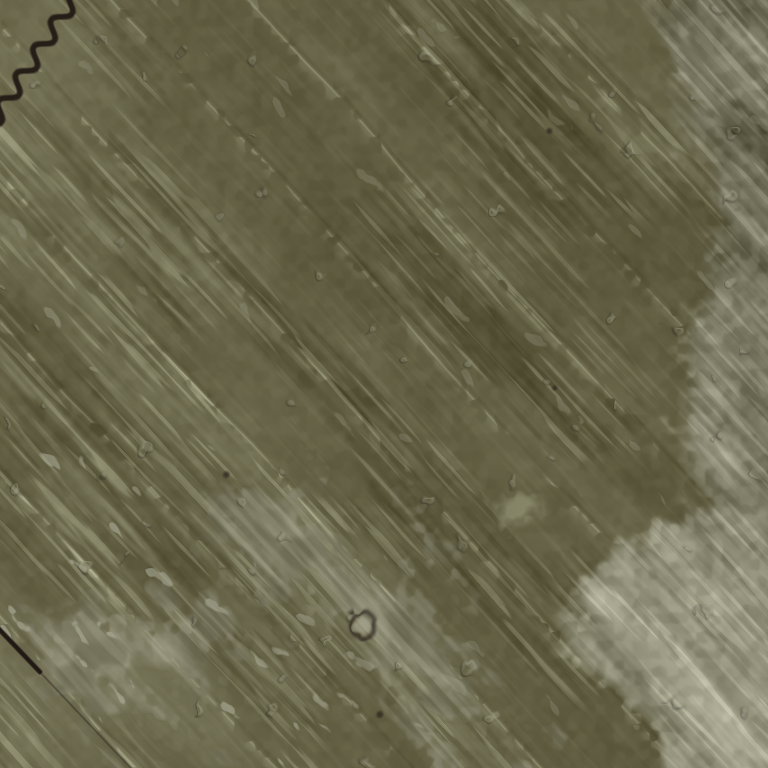
A WebGL 1 fragment shader for this texture:

```glsl
precision highp float;
uniform vec2 u_resolution;

const vec2 ALONG = vec2(0.675, -0.738);
const vec2 ACROSS = vec2(0.738, 0.675);
const vec3 OLIVE = vec3(0.335, 0.322, 0.215);
const vec3 STRAW = vec3(0.59, 0.585, 0.47);
const vec3 GREY = vec3(0.45, 0.44, 0.36);
const vec3 CHALK = vec3(0.565, 0.56, 0.475);
const vec3 GLINT = vec3(0.67, 0.67, 0.59);
const vec3 SOOT = vec3(0.13, 0.10, 0.08);

vec2 hash2(vec2 p) {
  return fract(sin(vec2(dot(p, vec2(127.1, 311.7)), dot(p, vec2(269.5, 183.3)))) * 43758.5);
}

// Cellular noise: random cell values blended by distance to jittered centres
float cellBlend(vec2 p) {
  vec2 cell = floor(p);
  float sum = 0.0, total = 0.0;
  for (int j = -1; j <= 1; j++) {
    for (int i = -1; i <= 1; i++) {
      vec2 id = cell + vec2(float(i), float(j));
      vec2 d = id + 0.2 + 0.6 * hash2(id) - p;
      float weight = exp(-6.0 * dot(d, d));
      sum += weight * hash2(id + 37.0).x;
      total += weight;
    }
  }
  return sum / total;
}

// One spot in some of the cells: xy = offset from it, z = its random value
vec3 spot(vec2 p, float share) {
  vec2 id = floor(p);
  vec2 rnd = hash2(id + 91.0);
  vec2 d = fract(p) - 0.3 - 0.4 * hash2(id + 11.0);
  return vec3(rnd.x < share ? d : vec2(9.0), rnd.y);
}

float disc(float d, float radius, float blur) {
  return 1.0 - smoothstep(radius - blur, radius + blur, d);
}

float ring(float d, float radius, float width) {
  float x = (d - radius) / width;
  return exp(-x * x);
}

float segment(vec2 p, vec2 a, vec2 b) {
  vec2 ab = b - a;
  return length(p - a - ab * clamp(dot(p - a, ab) / dot(ab, ab), 0.0, 1.0));
}

// Wavy wire running from a along dir
float wire(vec2 p, vec2 a, vec2 dir, float amp, float period) {
  vec2 q = vec2(dot(p - a, dir), dot(p - a, vec2(-dir.y, dir.x)));
  float k = 6.2832 / period;
  float slope = amp * k * cos(q.x * k);
  return abs(q.y - amp * sin(q.x * k)) / sqrt(1.0 + slope * slope);
}

// Crumbly broken ridges at an even spacing across the grain
float ridges(vec2 g, float start, float spacing, float grit) {
  float s = (g.y - start) / spacing;
  float id = floor(s + 0.5);
  float off = (s - id) * spacing + 0.005 * (cellBlend(vec2(g.x * 8.0, id * 7.0)) - 0.5);
  float broken = smoothstep(0.3, 0.7, cellBlend(vec2(g.x * 22.0, id * 3.0 + 5.0)) + grit);
  return broken * (ring(off, 0.0, 0.0014) + 0.5 * ring(off + 0.01 * grit, 0.0, 0.006))
    - 0.35 * ring(off, 0.005, 0.003);
}

void main() {
  vec2 p = gl_FragCoord.xy / u_resolution;
  vec2 g = vec2(dot(p, ALONG), dot(p, ACROSS));
  g.y += 0.002 * sin(7.0 * g.x + 9.0 * g.y);

  // Grain
  float bands = cellBlend(g * vec2(2.0, 11.0)) - 0.5;
  float strands = cellBlend(g * vec2(5.0, 50.0) + 7.0) - 0.5;
  float fibres = cellBlend(g * vec2(12.0, 150.0) + 19.0) - 0.5;
  float threads = smoothstep(0.6, 0.9, cellBlend(g * vec2(13.0, 210.0) + 41.0));
  float rough = 0.15 + 0.85 * smoothstep(0.38, 0.62, cellBlend(g * vec2(4.0, 10.0) + 3.0));
  float coarse = cellBlend(p * 8.0) - 0.5;
  float fine = cellBlend(p * 30.0 + 5.0) - 0.5;
  float grit = cellBlend(p * 85.0 + 9.0) - 0.5;
  float mottle = coarse * 0.6 + fine * 0.4;
  float lowerLeft = 1.0 - smoothstep(0.25, 0.58, g.y);
  float corner = disc(length(p - vec2(0.0, 0.86)), 0.12, 0.14);
  float tone = 0.15 + 0.24 * bands + rough * (0.3 * strands + 0.3 * fibres + 0.42 * threads);
  tone += 0.2 * mottle + 0.14 * grit + 0.12 * lowerLeft + 0.22 * corner;
  vec3 colour = mix(OLIVE, STRAW, tone + 0.38 * ridges(g, 0.783, 0.13, grit));

  // Pale film on the right and worn patches below
  float down = 1.0 - p.y;
  float edge = 0.91 - 0.17 * smoothstep(0.65, 0.78, down) + 0.11 * smoothstep(0.82, 0.97, down);
  edge -= 0.07 * smoothstep(0.25, 0.0, down);
  float film = smoothstep(-0.02, 0.03, p.x - edge + 0.08 * mottle + 0.03 * strands + 0.02 * grit);
  vec3 filmColour = mix(GREY, CHALK, smoothstep(0.4, 0.85, down));
  float scuff = strands * rough + fibres * 0.7 + mottle + grit * 0.6 + threads * 0.5;
  colour = mix(colour, filmColour + 0.16 * scuff, film * 0.9);
  vec2 wornAt = (g - vec2(0.19, 0.49)) / vec2(0.27, 0.085);
  vec2 cornerAt = (p - vec2(0.16, 0.1)) / vec2(0.14, 0.1);
  float worn = min(length(wornAt), length(cornerAt)) + 1.8 * mottle + 0.7 * strands + 0.5 * grit;
  colour = mix(colour, CHALK + 0.2 * fine + 0.15 * fibres, 0.65 * disc(worn, 0.75, 0.35));

  // Slender flakes, thicker toward the lower left
  vec2 curl = vec2(0.0, 0.18 * sin(g.x * 60.0 + g.y * 20.0) + 0.25 * fine);
  vec3 flake = spot(g * vec2(11.0, 42.0) + curl, 0.08 + 0.3 * lowerLeft);
  float flakeMask = disc(length(flake.xy) + 0.25 * grit, 0.05 + 0.16 * flake.z, 0.05);
  colour = mix(colour, GLINT, flakeMask * (0.25 + 0.4 * lowerLeft));

  // Blisters lit from one side, specks, a bloom and a pit
  vec3 blister = spot(g * vec2(14.0, 18.0) + 0.3 * vec2(fine, grit), 0.26);
  float size = length(blister.xy);
  float radius = 0.025 + 0.07 * blister.z * blister.z;
  float lit = clamp(0.5 + 5.0 * blister.y, 0.0, 1.0);
  colour = mix(colour, GLINT, 0.5 * lit * ring(size, radius, 0.04));
  colour *= 1.0 - 0.22 * (1.0 - lit) * ring(size, radius + 0.04, 0.03);
  float speck = length(spot(p * 9.0 + 4.0, 0.06).xy) + 0.03 * grit;
  colour = mix(colour, SOOT, 0.6 * disc(speck, 0.03, 0.025));
  float bloom = length(p - vec2(0.677, 0.33)) + 0.02 * fine + 0.02 * grit;
  colour = mix(colour, STRAW, 0.7 * disc(bloom, 0.02, 0.01));
  float pit = length(p - vec2(0.47, 0.185)) + 0.014 * grit;
  colour = mix(colour, SOOT, 0.6 * ring(pit, 0.016, 0.004));
  colour = mix(colour, GLINT, 0.5 * disc(pit, 0.009, 0.005));

  // Crack and wire
  vec2 crackEnd = vec2(0.052, 0.125);
  float crack = segment(p, vec2(-0.01, 0.19), crackEnd);
  float hairline = segment(p, crackEnd, vec2(0.17, 0.0));
  colour = mix(colour, SOOT, max(disc(crack, 0.003, 0.0015), 0.5 * disc(hairline, 0.001, 0.0015)));
  float coil = wire(p, vec2(0.0, 0.855), vec2(0.546, 0.838), 0.009, 0.042);
  gl_FragColor = vec4(mix(colour, SOOT, 0.95 * disc(coil, 0.0038, 0.002)), 1.0);
}
```
